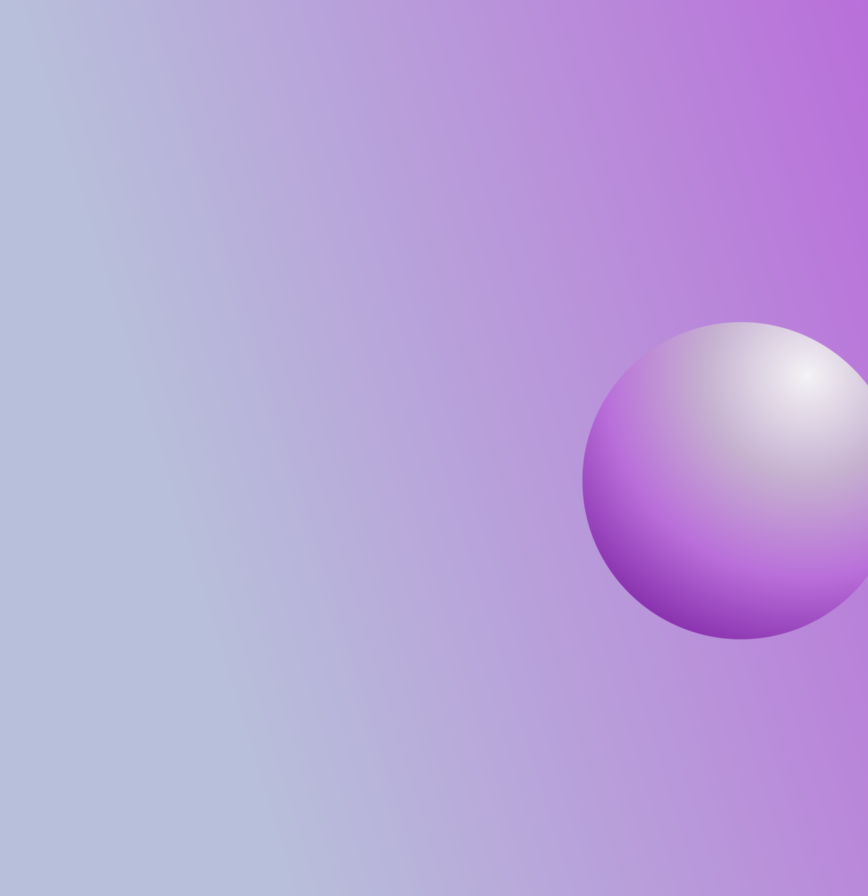
Write a Shadertoy shader that draws this background.

```glsl
// A glossy sphere at the right edge over a slanted pale blue to orchid gradient.
// The backdrop is a linear ramp along a tilted axis; the sphere is a disc
// shaded by a radial ramp of four colours around an off-centre highlight.

// Linear ramp, running mostly to the right and slightly upward
vec3 backdrop(vec2 p) {
    float along = dot(p, vec2(0.956, 0.293));
    float t = clamp((along - 0.312) / 0.9, 0.0, 1.0);
    return mix(vec3(0.720, 0.749, 0.855), vec3(0.727, 0.437, 0.855), t);
}

// Highlight, grey lilac, orchid and deep violet, by distance from the highlight
vec3 sphereShade(float d) {
    vec3 shade = mix(vec3(0.955, 0.950, 0.962), vec3(0.773, 0.693, 0.815),
                     clamp(d / 0.115, 0.0, 1.0));
    shade = mix(shade, vec3(0.727, 0.437, 0.855),
                clamp((d - 0.115) / 0.110, 0.0, 1.0));
    return mix(shade, vec3(0.545, 0.205, 0.690),
               clamp((d - 0.225) / 0.088, 0.0, 1.0));
}

void mainImage(out vec4 fragColor, in vec2 fragCoord) {
    // Canvas height is one unit
    vec2 p = fragCoord / iResolution.y;
    float pixel = 1.0 / iResolution.y;

    vec3 color = backdrop(p);

    // Sphere with a smoothed rim
    float rim = length(p - vec2(0.827, 0.4635)) - 0.177;
    float cover = 1.0 - smoothstep(-pixel, pixel, rim);
    color = mix(color, sphereShade(distance(p, vec2(0.901, 0.581))), cover);

    fragColor = vec4(color, 1.0);
}
```
